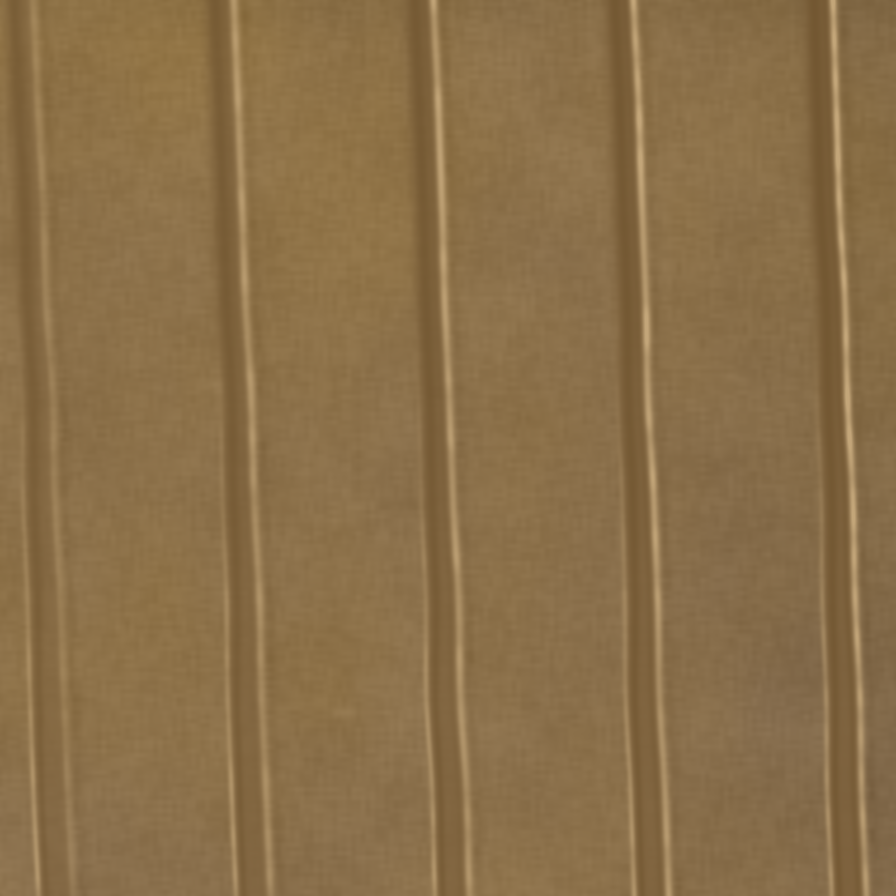
Reproduce this texture procedurally as a WebGL 2 fragment shader.

```glsl
#version 300 es
precision highp float;
// Ochre sheet-metal panels divided by five slightly leaning grooves.
// Each groove is a shaded channel with a lit right lip and a fainter left lip;
// value noise adds mottling, grain and lip wear, and hashed dents scatter on top.

#define SPACING 0.2228      // distance between grooves at the top
#define FIRST_RIB 0.0385    // first right lip at the top
#define LEAN 0.0430         // sideways drift from top to bottom
#define CONVERGE 0.0014     // spacing lost from top to bottom
#define CHANNEL_WIDTH 0.034
#define LIP_WIDTH 0.0042
#define WOBBLE 0.0016
#define MOTTLE 0.045
#define GRAIN 0.022
#define DENTS 9

uniform vec2 u_resolution;
out vec4 outColor;

const vec3 OCHRE = vec3(0.575, 0.460, 0.275);
const vec3 TAUPE = vec3(0.530, 0.430, 0.305);
const vec3 SHADOW = vec3(0.425, 0.318, 0.170);
const vec3 FLOOR_TONE = vec3(0.490, 0.380, 0.235);
const vec3 LIP_LIGHT = vec3(0.765, 0.650, 0.475);

float hash(vec2 p) {
  vec3 q = fract(vec3(p.xyx) * 0.1031);
  q += dot(q, q.yzx + 33.33);
  return fract((q.x + q.y) * q.z);
}

float noise(vec2 p) {
  vec2 cell = floor(p), f = fract(p);
  f = f * f * (3.0 - 2.0 * f);
  return mix(mix(hash(cell), hash(cell + vec2(1, 0)), f.x),
             mix(hash(cell + vec2(0, 1)), hash(cell + vec2(1, 1)), f.x), f.y);
}

float fbm(vec2 p) {
  float sum = 0.0, weight = 0.5;
  for (int i = 0; i < 4; i++) {
    sum += weight * noise(p);
    p = p * 2.03 + 17.0;
    weight *= 0.5;
  }
  return sum / 0.9375;
}

// Soft line around d = 0, never thinner than a pixel
float line(float d, float width) {
  float w = max(width, 0.7 / u_resolution.x);
  return exp(-d * d / (w * w));
}

// Broad colour drift, cloudy stains and fine woven grain
vec3 panelColor(vec2 p) {
  float cloud = fbm(p * vec2(5.0, 4.0) + 40.0) - 0.5;
  float cool = clamp(0.08 + 0.38 * p.x + 0.45 * (1.0 - p.y) + 0.8 * cloud, 0.0, 1.0);
  vec3 color = mix(OCHRE, TAUPE, cool);
  color *= 1.0 - 0.05 * smoothstep(0.7, 1.0, p.x) - 0.04 * smoothstep(0.94, 1.0, p.y);
  color += MOTTLE * (fbm(p * 11.0 + 70.0) - 0.5);
  float weave = noise(p * vec2(190.0, 60.0)) + noise(p * vec2(70.0, 210.0) + 90.0) - 1.0;
  return color + GRAIN * weave;
}

// Small smudged dents, each a light crescent beside a dark one
float dentShade(vec2 p) {
  float shade = 0.0;
  for (int i = 0; i < DENTS; i++) {
    float id = float(i);
    vec2 center = vec2(hash(vec2(id, 3.7)), hash(vec2(id, 9.2)));
    vec2 d = (p - center) / vec2(0.016, 0.008);
    d += 1.5 * vec2(noise(p * 60.0), noise(p * 60.0 + 31.0)) - 0.75;
    shade += (hash(vec2(id, 5.1)) - 0.45) * exp(-dot(d, d)) * (0.6 + d.y);
  }
  return shade;
}

// Channel and lips of the nearest groove
vec3 addGroove(vec3 color, vec2 p) {
  float drop = 1.0 - p.y;
  float pitch = SPACING - CONVERGE * drop;
  float u = (p.x - FIRST_RIB - LEAN * drop) / pitch;
  float rib = floor(u + 0.5);
  float d = (u - rib) * pitch;
  d += WOBBLE * (2.0 * noise(vec2(rib * 7.0 + 3.0, p.y * 9.0)) - 1.0);

  float side = clamp(rib / 4.0, 0.0, 1.0);
  float low = smoothstep(0.25, 0.95, drop);
  float width = CHANNEL_WIDTH * mix(0.92, 1.08, low);
  float edge = mix(0.011, 0.003, low);
  float channel = smoothstep(-width - edge, -width + edge, d)
                * (1.0 - smoothstep(-0.006, 0.0, d));
  float wear = 0.75 + 0.5 * noise(vec2(rib * 13.0, p.y * 45.0));
  float depth = mix(0.55, 0.88, side) * (0.85 + 0.2 * fbm(p * vec2(20.0, 12.0)));

  color = mix(color, FLOOR_TONE, channel * depth);
  float crease = line(d + mix(0.021, width - 0.007, low), mix(0.009, 0.004, low));
  color = mix(color, SHADOW, crease * mix(0.55, 0.75, side) * mix(0.85, 0.65, low));
  color = mix(color, SHADOW, 0.35 * line(d + 0.009, 0.004) * side);

  // The left lip emerges lower down; the right lip brightens toward the right
  float leftLip = line(d + width + 0.002, 0.0034) * low * 0.55;
  float rightLip = line(d, LIP_WIDTH * mix(1.25, 1.0, side))
                 * mix(0.30, 1.0, sqrt(side)) * mix(1.0, 0.72, low);
  color = mix(color, LIP_LIGHT, clamp(max(leftLip, rightLip) * wear, 0.0, 1.0));
  color -= 0.022 * line(d - 0.011, 0.006);
  return color;
}

void main() {
  vec2 p = gl_FragCoord.xy / u_resolution;
  vec3 color = panelColor(p) + 0.10 * dentShade(p);
  color = addGroove(color, p);
  outColor = vec4(clamp(color, 0.0, 1.0), 1.0);
}
```
